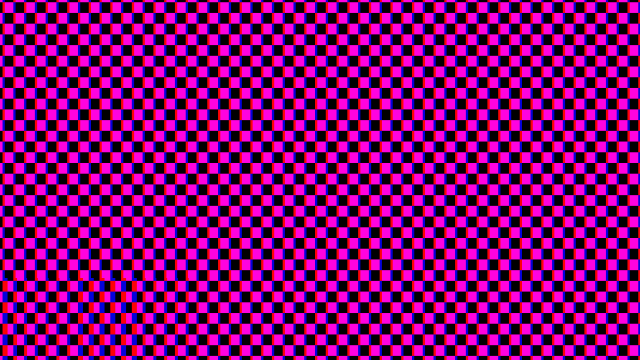
A Shadertoy shader for this pattern:

```glsl
// A fine magenta and black checkerboard with split colour channels: the red
// layer sits slightly left and the blue layer slightly right, leaving fringes.
// A block in the lower left corner pulls the blue layer further, in bands.

// Lengths are in canvas heights; channel shifts are in cell widths.
const vec2 CELL = vec2(0.02993, 0.02977);
const vec2 GRID_ORIGIN = vec2(0.0102, 0.0114);
const float RED_SHIFT = -0.105;
const float BLUE_SHIFT = 0.105;
const float BLUE_SHIFT_MILD = 0.17;
const float BLUE_SHIFT_STRONG = 0.36;
const vec2 BLOCK_SIZE = vec2(0.549, 0.229);
const float BAND_WIDTH = 0.1667;
const float BAND_START = 0.0486;
const vec3 RED_LAYER = vec3(0.99, 0.005, 0.01);
const vec3 BLUE_LAYER = vec3(0.01, 0.005, 0.86);
const vec3 BACKGROUND = vec3(0.005, 0.0, 0.005);

// Alternating +1 and -1 per unit cell, with edges one pixel wide.
vec2 squareWave(vec2 t, vec2 pixel) {
    vec2 edgeDistance = 0.5 - abs(mod(t + 0.5, 2.0) - 1.0);
    return clamp(2.0 * edgeDistance / pixel, -1.0, 1.0);
}

// Coverage of the lit cells, shifted sideways.
float checker(vec2 cellPos, float shift, vec2 pixel) {
    vec2 wave = squareWave(cellPos - vec2(shift, 0.0), pixel);
    return 0.5 + 0.5 * wave.x * wave.y;
}

// Blue displacement: constant outside the block, banded within it.
float blueShift(vec2 p) {
    float band = floor((p.x - BAND_START) / BAND_WIDTH);
    float isStrong = mod(band, 2.0);
    float banded = mix(BLUE_SHIFT_MILD, BLUE_SHIFT_STRONG, isStrong);
    float inBlock = step(p.x, BLOCK_SIZE.x) * step(p.y, BLOCK_SIZE.y);
    return mix(BLUE_SHIFT, banded, inBlock);
}

void mainImage(out vec4 fragColor, in vec2 fragCoord) {
    vec2 p = fragCoord / iResolution.y;
    vec2 cellPos = (p - GRID_ORIGIN) / CELL;
    vec2 pixel = 1.0 / (iResolution.y * CELL);

    // Add the two displaced layers over the dark ground.
    float red = checker(cellPos, RED_SHIFT, pixel);
    float blue = checker(cellPos, blueShift(p), pixel);
    vec3 color = BACKGROUND + red * RED_LAYER + blue * BLUE_LAYER;
    fragColor = vec4(min(color, 1.0), 1.0);
}
```
